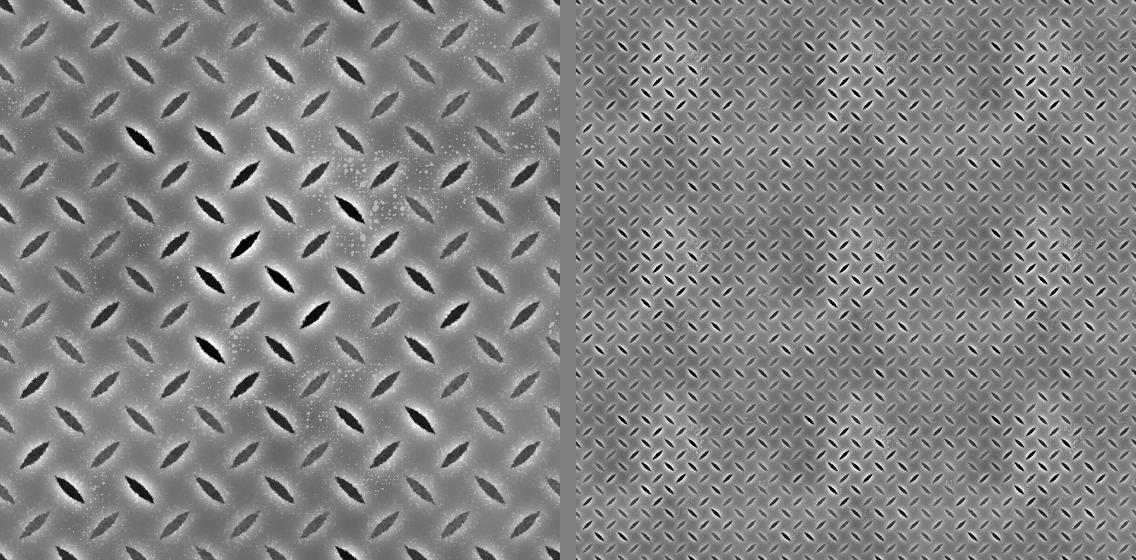
Left, the tile; right, the same tile 3 across and 3 down.
A WebGL 1 fragment shader for this texture:

```glsl
precision highp float;
uniform vec2 u_resolution;

const float REPEATS = 8.0;
const vec2 LENS_HALF = vec2(0.29, 0.072);
const vec2 HALO_SPREAD = vec2(0.19, 0.122);
const float STEEL = 0.455;
const float FLECK = 0.74;

float hash(vec2 cell, float seed) {
  vec3 q = fract((cell.xyx + seed) * vec3(0.1031, 0.1030, 0.0973));
  q += dot(q, q.yzx + 33.33);
  return fract((q.x + q.y) * q.z);
}

// Value noise that wraps after n cells
float noise(vec2 p, float n, float seed) {
  vec2 q = p * n;
  vec2 f = fract(q);
  vec2 a = mod(floor(q), n);
  vec2 b = mod(a + 1.0, n);
  f = f * f * (3.0 - 2.0 * f);
  return mix(mix(hash(a, seed), hash(vec2(b.x, a.y), seed), f.x),
             mix(hash(vec2(a.x, b.y), seed), hash(b, seed), f.x), f.y);
}

float fbm(vec2 p, float n, float seed) {
  float sum = 0.0;
  float gain = 0.5;
  for (int i = 0; i < 5; i++) {
    sum += gain * noise(p, n, seed + float(i) * 7.3);
    n *= 2.0;
    gain *= 0.5;
  }
  return sum / 0.97;
}

// Pointed lens with its long axis on x
float lensDistance(vec2 p, vec2 halfSize) {
  p = abs(p);
  float radius = dot(halfSize, halfSize) / (2.0 * halfSize.y);
  float shift = radius - halfSize.y;
  if (p.x * shift > (p.y + shift) * halfSize.x) return length(p - vec2(halfSize.x, 0.0));
  return length(p + vec2(0.0, shift)) - radius;
}

// Contrast of one stud: random, higher in a broad worn patch
float studStrength(vec2 id, float seed) {
  vec2 centre = id / REPEATS;
  vec2 wave = 0.5 + 0.5 * cos(6.28318 * (centre - vec2(0.38, 0.6)));
  float patchWear = wave.x * wave.x * wave.y * wave.y;
  float level = 0.45 * hash(id, seed) + 0.4 * noise(centre, 5.0, seed + 3.0) + 0.4 * patchWear;
  return smoothstep(0.3, 0.92, level);
}

// Returns halo light, lens coverage and lens shade
vec3 studs(vec2 p, vec2 offset, float side, float grain, float seed) {
  vec2 q = p * REPEATS + offset;
  vec2 c = fract(q) - 0.5;
  float strength = studStrength(mod(floor(q), REPEATS), seed);
  vec2 axis = vec2(0.731, 0.682);
  vec2 m = vec2(c.x * side, c.y);
  vec2 local = vec2(dot(m, axis), m.y * axis.x - m.x * axis.y);

  vec2 e = local / HALO_SPREAD;
  float halo = exp(-0.5 * dot(e, e));
  halo *= smoothstep(0.5, 0.38, max(abs(c.x), abs(c.y)));
  float light = halo * mix(0.32, 0.68, strength);
  light += halo * (1.0 - halo) * (0.5 * smoothstep(0.55, 0.85, grain) - 0.06);

  float soft = max(0.016, 0.7 * REPEATS / u_resolution.y);
  float d = lensDistance(local, LENS_HALF) + (grain - 0.5) * 0.025;
  float cover = 1.0 - smoothstep(-soft, soft, d);
  float shade = mix(0.35, 0.02, strength) + (grain - 0.5) * mix(0.2, 0.02, strength);
  return vec3(light, cover, shade);
}

// Ragged paint flecks gathered in clusters
float flecks(vec2 p, float n, float size, vec2 density, float seed) {
  vec2 q = p * n;
  vec2 id = mod(floor(q), n);
  vec2 centre = 0.35 + 0.3 * vec2(hash(id, seed), hash(id, seed + 5.1));
  float cluster = smoothstep(density.x, density.y, fbm((id + 0.5) / n, 6.0, 61.7));
  float chance = hash(id, seed + 9.4);
  float radius = size * chance * chance * cluster;
  float d = length(fract(q) - centre) * (0.55 + 0.9 * noise(p, n * 4.0, seed));
  return smoothstep(0.0, n / u_resolution.y, radius - d);
}

void main() {
  vec2 p = gl_FragCoord.xy / u_resolution;
  float grain = 0.6 * noise(p, 384.0, 11.3) + 0.4 * noise(p, 192.0, 23.9);

  // Cloudy steel
  float tone = STEEL + 0.2 * (fbm(p, 4.0, 41.2) - 0.5) + 0.025 * (grain - 0.5);

  // Two interleaved sets of studs
  vec3 rising = studs(p, vec2(0.0), 1.0, grain, 2.7);
  vec3 falling = studs(p, vec2(0.5), -1.0, grain, 31.4);
  tone = min(tone + rising.x + falling.x, 1.0);

  // Wear, then the dark lenses
  float wear = flecks(p, 44.0, 0.38, vec2(0.53, 0.72), 71.3);
  wear = max(wear, flecks(p, 90.0, 0.4, vec2(0.46, 0.7), 83.6));
  wear = max(wear, flecks(p, 150.0, 0.45, vec2(0.38, 0.66), 97.2));
  tone = mix(tone, FLECK, wear * 0.9);
  tone = mix(tone, rising.z, rising.y);
  tone = mix(tone, falling.z, falling.y);
  gl_FragColor = vec4(vec3(tone), 1.0);
}
```
